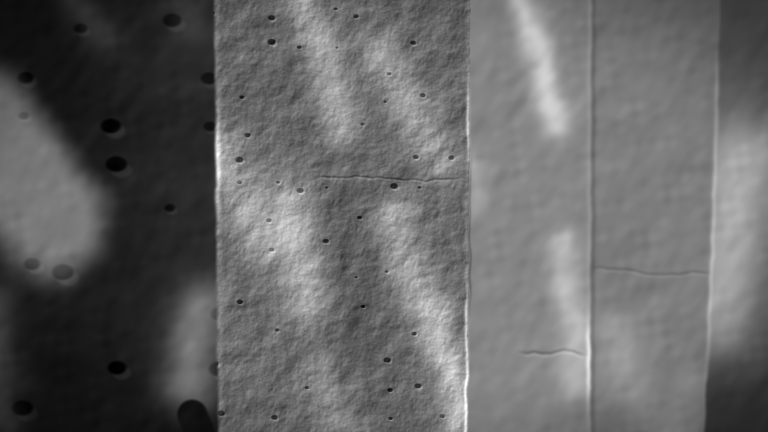
Reproduce this texture procedurally as a WebGL 2 fragment shader.

```glsl
#version 300 es
precision highp float;
uniform vec2 u_resolution;
out vec4 fragColor;

float hash(vec2 p) {
  vec3 q = fract(vec3(p.xyx) * 0.1031);
  q += dot(q, q.yzx + 33.33);
  return fract((q.x + q.y) * q.z);
}

float noise(vec2 p) {
  vec2 i = floor(p), f = fract(p);
  f = f * f * (3.0 - 2.0 * f);
  float low = mix(hash(i), hash(i + vec2(1, 0)), f.x);
  float high = mix(hash(i + vec2(0, 1)), hash(i + vec2(1, 1)), f.x);
  return mix(low, high, f.y);
}

float fbm(vec2 p, int octaves) {
  float sum = 0.0, amp = 0.5;
  for (int i = 0; i < octaves; i++) {
    sum += amp * noise(p);
    p = mat2(1.6, 1.2, -1.2, 1.6) * p + 17.3;
    amp *= 0.5;
  }
  return sum;
}

// Soft pool of light along a segment
float streak(vec2 p, vec2 a, vec2 b, float radius) {
  vec2 ab = b - a;
  float d = length(p - a - ab * clamp(dot(p - a, ab) / dot(ab, ab), 0.0, 1.0));
  return exp(-d * d / (radius * radius));
}

// Slope of the plaster towards the light
float relief(vec2 p, float scale, int octaves) {
  vec2 toLight = vec2(-0.0025, 0.0025);
  return fbm(p * scale, octaves) - fbm((p + toLight) * scale, octaves);
}

// Scattered dents: dark core with a lit lower rim
float pits(vec2 p, float cells, float density, float size, float blur) {
  vec2 id = floor(p * cells);
  vec2 center = (id + 0.3 + 0.4 * vec2(hash(id + 3.1), hash(id + 8.7))) / cells;
  float r = size * (0.5 + hash(id + 5.3));
  vec2 d = (p - center) * vec2(0.8, 1.1);
  float core = 1.0 - smoothstep(r - blur, r + blur, length(d));
  float rim = 1.0 - smoothstep(r - blur, r + blur, length(d + vec2(-0.5, 0.8) * r));
  return step(hash(id + 1.7), density) * (core - 0.5 * rim * (1.0 - core));
}

// Thin wandering crack between two x positions
float crack(vec2 p, float y, float x0, float x1, float width) {
  float path = y + 0.03 * (fbm(vec2(p.x * 16.0, y * 40.0), 3) - 0.45);
  float span = smoothstep(x0, x0 + 0.04, p.x) * (1.0 - smoothstep(x1 - 0.04, x1, p.x));
  float d = (p.y - path) / width;
  return span * (exp(-d * d) - 0.6 * exp(-(d + 1.8) * (d + 1.8)));
}

// Signed distance past a worn, slightly leaning vertical edge
float edgeDist(vec2 p, float bottom, float top, float wear) {
  return p.x - mix(bottom, top, p.y) - wear * (fbm(vec2(p.y * 22.0, top * 31.0), 3) - 0.45);
}

float ridge(float d, float width) {
  return exp(-d * d / (width * width));
}

float band(float y, float low, float high) {
  return smoothstep(low - 0.06, low + 0.06, y) * (1.0 - smoothstep(high - 0.06, high + 0.06, y));
}

float darkWall(vec2 p, vec2 q) {
  float t = 0.09 + 0.07 * smoothstep(0.1, 0.5, p.x) * smoothstep(0.0, 0.5, p.y);
  t += 0.05 * (fbm(p * 7.0, 3) - 0.45);
  t += 0.40 * smoothstep(0.25, 0.8, streak(q, vec2(-0.04, 0.71), vec2(0.12, 0.48), 0.15));
  t += 0.13 * streak(q, vec2(0.16, 1.02), vec2(0.24, 0.91), 0.045);
  t += 0.20 * streak(q, vec2(-0.01, 0.30), vec2(0.0, 0.04), 0.05);
  t += 0.34 * streak(q, vec2(0.47, 0.29), vec2(0.44, 0.10), 0.065);
  t += 0.08 * streak(q, vec2(0.42, 1.0), vec2(0.45, 0.94), 0.04);
  float lump = streak(p, vec2(0.445, 0.04), vec2(0.47, -0.02), 0.036);
  t = mix(t, 0.07, smoothstep(0.3, 0.5, lump));
  return t - 0.10 * pits(p, 9.0, 0.4, 0.014, 0.005);
}

float plaster(vec2 p, vec2 q) {
  float t = 0.40 + 0.08 * (fbm(p * 6.0, 3) - 0.45);
  t -= 0.07 * streak(q, vec2(0.84, 0.5), vec2(0.78, 0.2), 0.09);
  t += 0.24 * streak(q, vec2(0.69, 1.02), vec2(0.79, 0.72), 0.042);
  t += 0.21 * streak(q, vec2(0.89, 0.87), vec2(1.02, 0.62), 0.05);
  t += 0.22 * streak(q, vec2(0.51, 0.66), vec2(0.61, 0.44), 0.05);
  t += 0.27 * streak(q, vec2(0.66, 0.53), vec2(0.72, 0.30), 0.055);
  t += 0.24 * streak(q, vec2(0.91, 0.50), vec2(0.95, 0.34), 0.055);
  t += 0.32 * streak(q, vec2(1.01, 0.28), vec2(1.07, 0.02), 0.045);
  t += 0.14 * streak(q, vec2(0.74, 0.16), vec2(0.80, -0.02), 0.055);
  return t - 0.26 * pits(p, 15.0, 0.28, 0.005, 0.002) - 0.13 * crack(p, 0.59, 0.72, 1.08, 0.0025);
}

float paleWall(vec2 p, vec2 q) {
  float t = 0.52 + 0.05 * (fbm(p * 5.0, 3) - 0.45);
  t += 0.28 * streak(q, vec2(1.21, 1.02), vec2(1.285, 0.70), 0.034);
  t += 0.20 * streak(q, vec2(1.31, 0.42), vec2(1.345, 0.12), 0.042);
  t += 0.10 * streak(q, vec2(1.09, 0.62), vec2(1.10, 0.53), 0.03);
  return t - 0.10 * crack(p, 0.185, 1.19, 1.37, 0.004);
}

float farWalls(vec2 p, vec2 q, float past, float soft) {
  float column = 0.49 + 0.06 * (fbm(p * 5.0, 3) - 0.45) - 0.05 * crack(p, 0.375, 1.36, 1.66, 0.004);
  column += 0.11 * streak(q, vec2(1.42, 0.22), vec2(1.52, 0.0), 0.06);
  column += 0.10 * streak(q, vec2(1.60, 0.12), vec2(1.58, 0.0), 0.05);
  float last = mix(0.26, 0.38, smoothstep(0.0, 0.5, p.y)) + 0.08 * (fbm(p * 4.0, 3) - 0.45);
  last += 0.32 * streak(q, vec2(1.72, 0.62), vec2(1.67, 0.27), 0.10);
  return mix(column, last, smoothstep(-soft, soft, past)) + 0.12 * ridge(past, 0.006) * band(p.y, 0.15, 0.85);
}

void main() {
  vec2 p = gl_FragCoord.xy / u_resolution.y;
  float px = 1.0 / u_resolution.y;
  vec2 q = p + 0.05 * (vec2(fbm(p * 9.0, 3), fbm(p * 9.0 + 40.0, 3)) - 0.45);

  // Distances past the four vertical edges
  float e1 = edgeDist(p, 0.505, 0.495, 0.008);
  float e2 = edgeDist(p, 1.083, 1.089, 0.010);
  float e3 = edgeDist(p, 1.366, 1.369, 0.008);
  float e4 = edgeDist(p, 1.632, 1.668, 0.006);
  float m1 = smoothstep(-0.003 - px, 0.003 + px, e1);
  float m2 = smoothstep(-px, px, e2);
  float m3 = smoothstep(-0.002 - px, 0.002 + px, e3);

  // Tone of each wall, left to right
  float tone = mix(darkWall(p, q), plaster(p, q), m1);
  tone = mix(tone, paleWall(p, q), m2);
  tone = mix(tone, farWalls(p, q, e4, 0.006), m3);

  // Relief is sharp on the near wall and soft elsewhere
  float sharpness = m1 * (1.0 - m2);
  float grain = mix(0.7 * relief(p, 22.0, 2), 1.5 * relief(p, 26.0, 4), sharpness);
  tone += grain * (0.4 + tone);

  // Lit and shaded edges
  tone += 0.20 * ridge(e1 - 0.006, 0.007) * (0.35 + band(p.y, 0.5, 0.72));
  tone += 0.30 * ridge(e2 + 0.004, 0.004) * (0.2 + band(p.y, 0.64, 0.8) + band(p.y, -0.1, 0.33));
  tone -= 0.12 * ridge(e2 - 0.003, 0.003) * band(p.y, 0.3, 0.62);
  tone += 0.20 * ridge(e3 + 0.004, 0.006) * (0.25 + band(p.y, 0.08, 0.24));
  tone -= 0.07 * ridge(e3 - 0.006, 0.006);

  // Darkened corners
  vec2 fromCenter = (gl_FragCoord.xy / u_resolution - 0.5) * 2.0;
  tone *= 1.0 - 0.42 * smoothstep(0.6, 2.0, dot(fromCenter, fromCenter));
  fragColor = vec4(vec3(clamp(tone, 0.0, 1.0)), 1.0);
}
```
